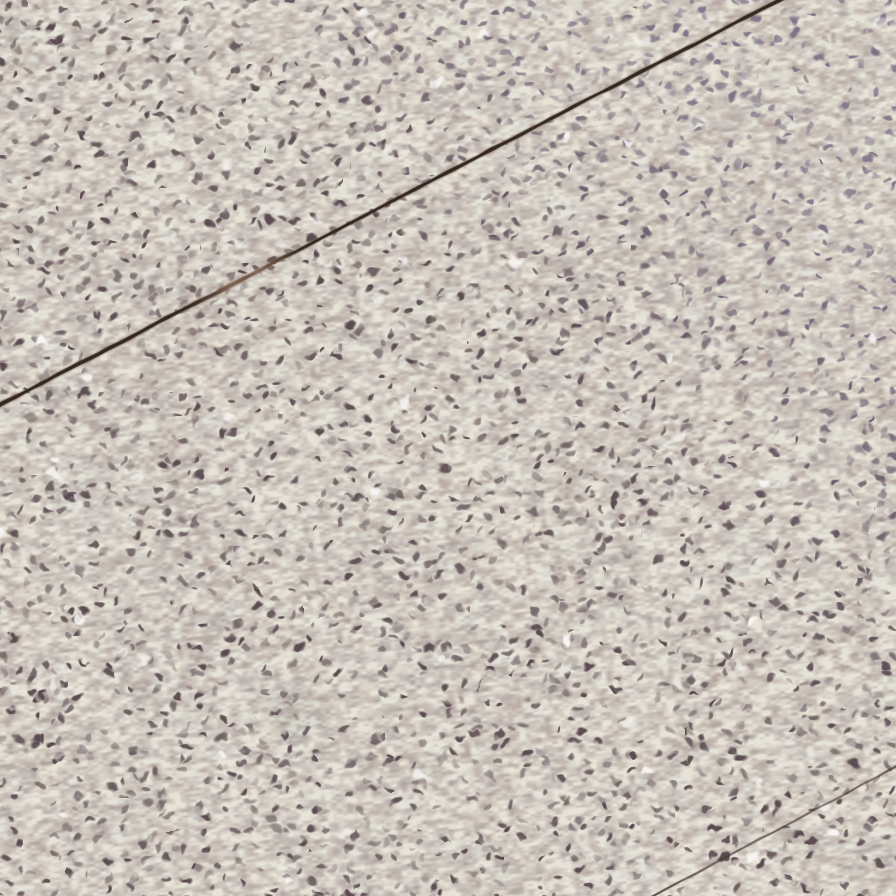
Give the GLSL for this texture, as a WebGL 1 fragment shader.

```glsl
precision highp float;
// Pale speckled granite paving crossed by two slanting joints.

uniform vec2 u_resolution;

#define SPECK_CELLS 64.0
#define SPECK_DENSITY 0.62
#define SPECK_SIZE vec2(0.37, 0.21)
#define FLAKE_CELLS 42.0
#define FLAKE_DENSITY 0.045
#define FLAKE_SIZE vec2(0.30, 0.19)
#define GRAIN_SCALE vec2(95.0, 170.0)
#define GRAIN_CONTRAST 2.8
#define GRAIN_TILT 0.25
#define JOINT_WIDTH 0.0019

const vec3 STONE_SHADE = vec3(0.75, 0.71, 0.685);
const vec3 STONE_LIGHT = vec3(0.86, 0.84, 0.80);
const vec3 MICA = vec3(0.36, 0.30, 0.32);
const vec3 VIOLET_MICA = vec3(0.45, 0.40, 0.50);
const vec3 QUARTZ = vec3(0.97, 0.965, 0.96);
const vec3 JOINT_DARK = vec3(0.17, 0.13, 0.11);
const vec3 JOINT_SAND = vec3(0.56, 0.44, 0.35);

float hash(vec2 p) {
  vec3 q = fract(p.xyx * 0.1031);
  q += dot(q, q.yzx + 33.33);
  return fract((q.x + q.y) * q.z);
}

float noise(vec2 p) {
  vec2 i = floor(p), f = fract(p);
  f = f * f * (3.0 - 2.0 * f);
  return mix(mix(hash(i), hash(i + vec2(1.0, 0.0)), f.x),
             mix(hash(i + vec2(0.0, 1.0)), hash(i + 1.0), f.x), f.y);
}

vec2 rotate(vec2 p, float angle) {
  float c = cos(angle), s = sin(angle);
  return vec2(c * p.x + s * p.y, c * p.y - s * p.x);
}

// Coverage of jittered, randomly turned ellipses, at most one per cell.
float specks(vec2 p, vec2 size, float density, float seed) {
  vec2 cell = floor(p);
  float cover = 0.0;
  for (int y = -1; y <= 1; y++) {
    for (int x = -1; x <= 1; x++) {
      vec2 id = cell + vec2(float(x), float(y));
      vec2 key = id + seed;
      vec2 centre = id + vec2(hash(key + 11.3), hash(key + 47.7));
      float angle = GRAIN_TILT + 2.2 * (hash(key + 83.1) - 0.5);
      vec2 radius = size * mix(0.7, 1.25, hash(key + 129.9));
      float d = length(rotate(p - centre, angle) / radius);
      float strength = mix(0.28, 1.05, hash(key + 171.3));
      float present = step(hash(key + 213.7), density);
      cover = max(cover, present * strength * (1.0 - smoothstep(0.45, 1.3, d)));
    }
  }
  return min(cover, 1.0);
}

// Signed distance from the line through a and b.
float lineDistance(vec2 p, vec2 a, vec2 b) {
  vec2 along = normalize(b - a);
  return dot(p - a, vec2(-along.y, along.x));
}

float stroke(float d, float halfWidth, float soft) {
  return 1.0 - smoothstep(halfWidth - soft, halfWidth + soft, abs(d));
}

void main() {
  vec2 p = gl_FragCoord.xy / u_resolution.y;
  float soft = max(0.0011, 0.8 / u_resolution.y);
  float far = smoothstep(1.1, 1.8, p.x + p.y);

  // Fine streaky grain over faint broad staining.
  vec2 q = rotate(p, 0.12) + 3.0;
  float grain = 0.55 * noise(q * GRAIN_SCALE)
              + 0.45 * noise(q * GRAIN_SCALE * 1.83 + 19.0);
  float broad = noise(p * 6.0 + 31.0) - 0.5;
  float tone = 0.64 + GRAIN_CONTRAST * (grain - 0.5) + 0.25 * broad;
  vec3 color = mix(STONE_SHADE, STONE_LIGHT, clamp(tone, -0.5, 1.4));
  color += vec3(0.018, 0.0, -0.014) * (noise(p * 75.0 + 61.0) - 0.5);
  float stain = length((p - vec2(0.32, 0.21)) * vec2(1.0, 1.3));
  color *= 1.0 - 0.08 * (1.0 - smoothstep(0.0, 0.07, stain));

  // Dark mica and sparse white quartz with ragged outlines.
  vec2 warp = vec2(noise(p * 150.0 + 7.0), noise(p * 150.0 + 91.0)) - 0.5;
  vec2 ragged = p + 0.006 * warp;
  float density = SPECK_DENSITY + 0.5 * (noise(p * 22.0 + 5.0) - 0.5);
  float mica = specks(ragged * SPECK_CELLS, SPECK_SIZE, density, 3.0);
  float quartz = specks(ragged * FLAKE_CELLS, FLAKE_SIZE, FLAKE_DENSITY, 307.0);
  color = mix(color, mix(MICA, VIOLET_MICA, far), mica * mix(1.0, 0.85, far));
  color = mix(color, QUARTZ, quartz);

  // Main joint: uneven dark gap, partly filled with sand.
  float wobble = 0.0012 * (noise(p * 45.0) - 0.5);
  float gap = lineDistance(p, vec2(0.0, 0.548), vec2(0.87, 1.0)) + wobble;
  float width = JOINT_WIDTH * mix(0.75, 1.25, noise(p * 60.0 + 13.0));
  float sand = 1.0 - smoothstep(0.015, 0.07, abs(p.x - 0.275));
  sand *= mix(0.5, 1.0, noise(p * 80.0));
  color = mix(color, JOINT_SAND, 0.4 * stroke(gap, width * 1.7, soft * 1.5));
  color = mix(color, mix(JOINT_DARK, JOINT_SAND, sand), 0.95 * stroke(gap, width, soft));

  // Second joint: a thinner, fainter gap at the lower right.
  float hairline = lineDistance(p, vec2(0.729, 0.0), vec2(1.0, 0.1445)) + wobble;
  float fade = mix(0.55, 0.9, noise(p * 40.0 + 23.0));
  color = mix(color, JOINT_DARK * 1.6, fade * stroke(hairline, width * 0.6, soft));

  gl_FragColor = vec4(clamp(color, 0.0, 1.0), 1.0);
}
```
